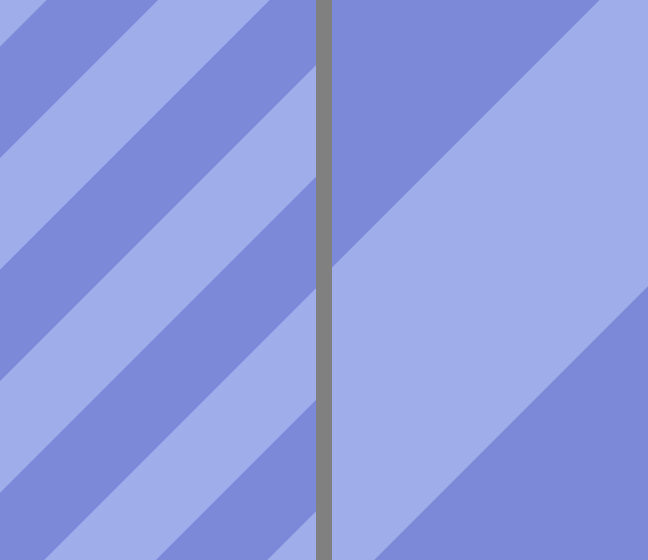
Left, the full canvas; right, a detail of the centre.
This pattern is drawn by a Shadertoy shader. Its source:

```glsl
// Signed distance along the diagonal axis, positive inside a light stripe
float lightStripe(float along, float period) {
    float phase = fract((along - 0.0831) / period - 0.25);
    return (0.25 - abs(phase - 0.5)) * period;
}

void mainImage(out vec4 fragColor, in vec2 fragCoord) {
    vec2 p = fragCoord / iResolution.y;

    // Diagonal axis, measured from the top left corner
    float along = p.x + 1.0 - p.y;
    float stripe = lightStripe(along, 0.3984);

    // Edge smoothing about one pixel wide
    float soft = 1.0 / iResolution.y;
    float light = smoothstep(-soft, soft, stripe);

    vec3 periwinkle = vec3(0.486, 0.537, 0.847);
    vec3 paleBlue = vec3(0.624, 0.684, 0.918);
    fragColor = vec4(mix(periwinkle, paleBlue, light), 1.0);
}
```
